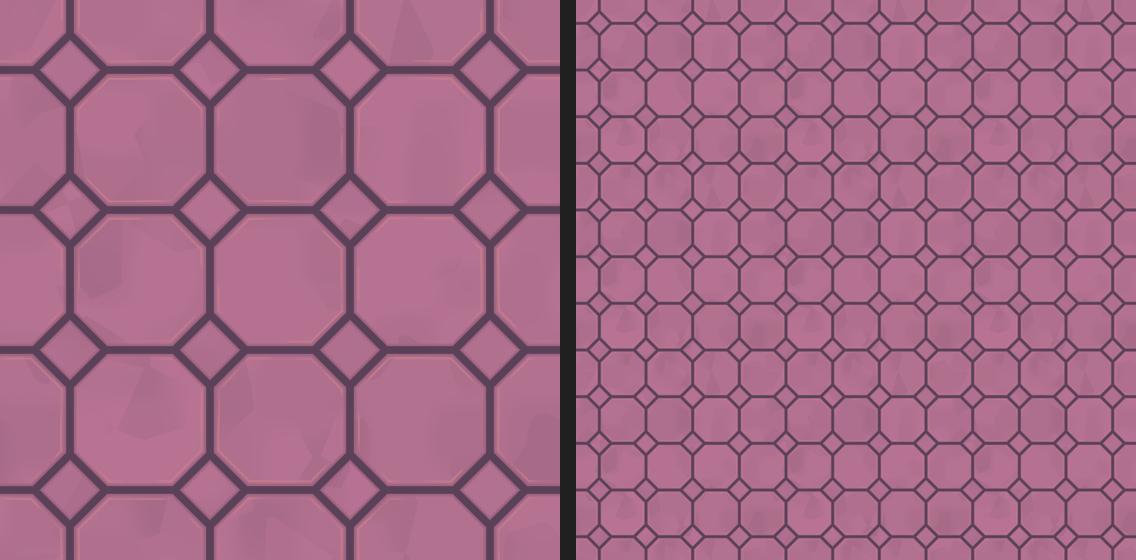
Left, the tile; right, the same tile 3 across and 3 down.
Give the GLSL for this pattern, as a Shadertoy shader.

```glsl
// Octagon-and-diamond floor: four repeats each way, drawn from distances to
// the joints. Every tile has its own seed for faceted stains, cloudy tone
// and a broken warm edge line; seeds wrap with the repeats, so it tiles.

const float REPEATS = 4.0;
const float DIAMOND = 0.255;      // centre to corner, in repeats
const float RIM_INSET = 0.062;    // joint centre to the warm edge line

const vec3 GROUT = vec3(0.355, 0.255, 0.345);
const vec3 SHADE = vec3(0.625, 0.390, 0.510);
const vec3 GLAZE = vec3(0.722, 0.452, 0.577);
const vec3 STAIN = vec3(0.655, 0.418, 0.533);
const vec3 RIM   = vec3(0.790, 0.500, 0.525);

float hash(vec2 p) {
    vec3 q = fract(vec3(p.xyx) * 0.1031);
    q += dot(q, q.yzx + 33.33);
    return fract((q.x + q.y) * q.z);
}

vec2 hash2(vec2 p) {
    return vec2(hash(p), hash(p + 37.7));
}

float valueNoise(vec2 p) {
    vec2 i = floor(p), f = fract(p);
    f = f * f * (3.0 - 2.0 * f);
    float low  = mix(hash(i), hash(i + vec2(1, 0)), f.x);
    float high = mix(hash(i + vec2(0, 1)), hash(i + vec2(1, 1)), f.x);
    return mix(low, high, f.y);
}

// Voronoi cells of constant random value, blended softly at their borders
float facets(vec2 p) {
    vec2 cell = floor(p);
    float sum = 0.0, total = 0.0;
    for (int y = -1; y <= 1; y++)
    for (int x = -1; x <= 1; x++) {
        vec2 id = cell + vec2(x, y);
        float weight = exp(-50.0 * length(id + hash2(id) - p));
        sum += weight * hash(id + 71.3);
        total += weight;
    }
    return sum / total;
}

// Signed distance to the diamond edge: positive on the octagon side
float diamondEdge(vec2 a) {
    return (1.0 - a.x - a.y - DIAMOND) * 0.70711;
}

// Stain strength: a tone per tile, soft clouds and a few angular patches
float wear(vec2 p, vec2 seed) {
    float tone = 0.35 * hash(seed + 5.1);
    float cloud = smoothstep(0.45, 0.75, valueNoise(p * 2.3 + seed));
    float fade = smoothstep(0.25, 0.75, valueNoise(p * 2.0 + seed + 19.0));
    float patches = smoothstep(0.66, 0.74, facets(p * 2.6 + seed));
    return clamp(tone + 0.35 * cloud + 0.55 * patches * fade, 0.0, 1.0);
}

// Thin line inside the octagon, interrupted and slightly wavering
float rimLine(float d, vec2 p, vec2 seed, float pixel) {
    float inset = RIM_INSET + 0.008 * (valueNoise(p * 4.0 + seed) - 0.5);
    float line = 1.0 - smoothstep(0.002, 0.007 + 0.5 * pixel, abs(d - inset));
    return line * smoothstep(0.38, 0.68, valueNoise(p * 5.0 + seed + 53.0));
}

void mainImage(out vec4 fragColor, in vec2 fragCoord) {
    vec2 p = fragCoord / iResolution.xy * REPEATS;
    float pixel = REPEATS / min(iResolution.x, iResolution.y);

    // Octagons sit on whole coordinates, diamonds on the halves between
    vec2 octagon = floor(p + 0.5);
    vec2 a = abs(p - octagon);
    float edge = diamondEdge(a);
    bool isDiamond = edge < 0.0;
    float d = isDiamond ? -edge : min(edge, 0.5 - max(a.x, a.y));

    // Tile identity and local position
    vec2 centre = isDiamond ? floor(p) + 0.5 : octagon;
    vec2 local = p - centre;
    vec2 seed = 10.0 + 90.0 * hash2(mod(centre, REPEATS) * 2.0 + 3.0);

    // Glaze, edge line, shaded border and joint
    vec3 colour = mix(GLAZE, STAIN, wear(local, seed));
    if (!isDiamond) colour = mix(colour, RIM, 0.75 * rimLine(d, local, seed, pixel));
    colour = mix(SHADE, colour, smoothstep(0.034, 0.054, d));
    colour = mix(GROUT, colour, smoothstep(0.022, 0.030 + 0.5 * pixel, d));

    fragColor = vec4(colour, 1.0);
}
```
